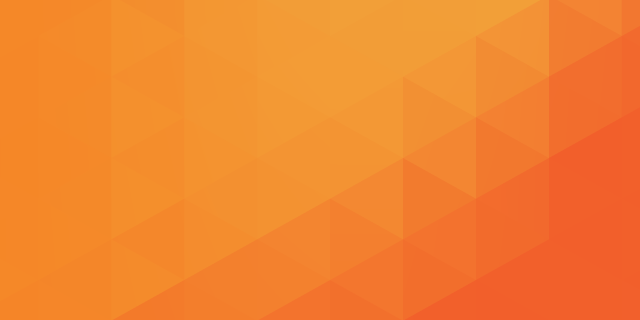
Write a Shadertoy shader that draws this background.

```glsl
#define GRID_ORIGIN vec2(0.120, 0.125)
#define GRID_SIZE vec2(0.2279, 0.2542)
#define AMBER vec3(0.960, 0.530, 0.155)
#define GOLD vec3(0.950, 0.622, 0.220)
#define RED_ORANGE vec3(0.950, 0.375, 0.170)
#define BAND_STEP 0.28
#define FACET_CONTRAST 0.023
#define LEFT_CONTRAST 0.010
#define JITTER 0.006
#define INNER_GRADIENT 0.25
#define SAMPLES 3

float hash(vec2 p) {
    return fract(sin(dot(p, vec2(127.1, 311.7))) * 43758.5453);
}

// Share of red-orange: one step per rising band, plus a drift to the right
float redAmount(float band, float x) {
    float drift = 0.35 * max(x - 1.2, 0.0) + 0.2 * smoothstep(1.55, 1.85, x);
    return clamp(0.07 + BAND_STEP * band + drift, 0.0, 1.0);
}

vec3 facetColor(vec2 p) {
    // Skewed axes whose unit cells each hold two triangles
    vec2 grid = (p - GRID_ORIGIN) / GRID_SIZE;
    vec2 skewed = vec2(grid.y - 0.5 * grid.x, grid.y + 0.5 * grid.x);
    vec2 cell = floor(skewed);
    vec2 local = skewed - cell;
    bool pointsRight = local.y > local.x;
    float facing = pointsRight ? -1.0 : 1.0;

    // Triangle centre, back in canvas units
    vec2 center = cell + (pointsRight ? vec2(1.0, 2.0) : vec2(2.0, 1.0)) / 3.0;
    center = vec2(center.y - center.x, 0.5 * (center.x + center.y));
    center = center * GRID_SIZE + GRID_ORIGIN;

    // Broad colour field, nearly flat inside each triangle
    vec2 q = mix(center, p, INNER_GRADIENT);
    float goldAmount = smoothstep(0.0, 1.1, q.x) * mix(0.5, 1.0, clamp(q.y, 0.0, 1.0));
    float red = redAmount(-cell.x - 1.0, q.x);
    vec3 color = mix(mix(AMBER, GOLD, goldAmount), RED_ORANGE, red);

    // Facet shading: strongest in the half-red bands and in one left column
    float leftColumn = smoothstep(0.25, 0.4, center.x) * (1.0 - smoothstep(0.5, 0.6, center.x));
    float halfRed = 6.75 * red * (1.0 - red) * (1.0 - red) * smoothstep(0.7, 1.4, center.x);
    float shade = facing * (FACET_CONTRAST * halfRed - LEFT_CONTRAST * leftColumn);
    shade += JITTER * (hash(cell + 0.37 * facing) - 0.5);
    return color + shade * vec3(0.1, 1.0, 0.3);
}

void mainImage(out vec4 fragColor, in vec2 fragCoord) {
    // Average a small grid of samples to smooth the edges
    vec3 color = vec3(0.0);
    for (int j = 0; j < SAMPLES; j++) {
        for (int i = 0; i < SAMPLES; i++) {
            vec2 offset = (vec2(i, j) + 0.5) / float(SAMPLES) - 0.5;
            color += facetColor((fragCoord + offset) / iResolution.y);
        }
    }
    fragColor = vec4(color / float(SAMPLES * SAMPLES), 1.0);
}
```
